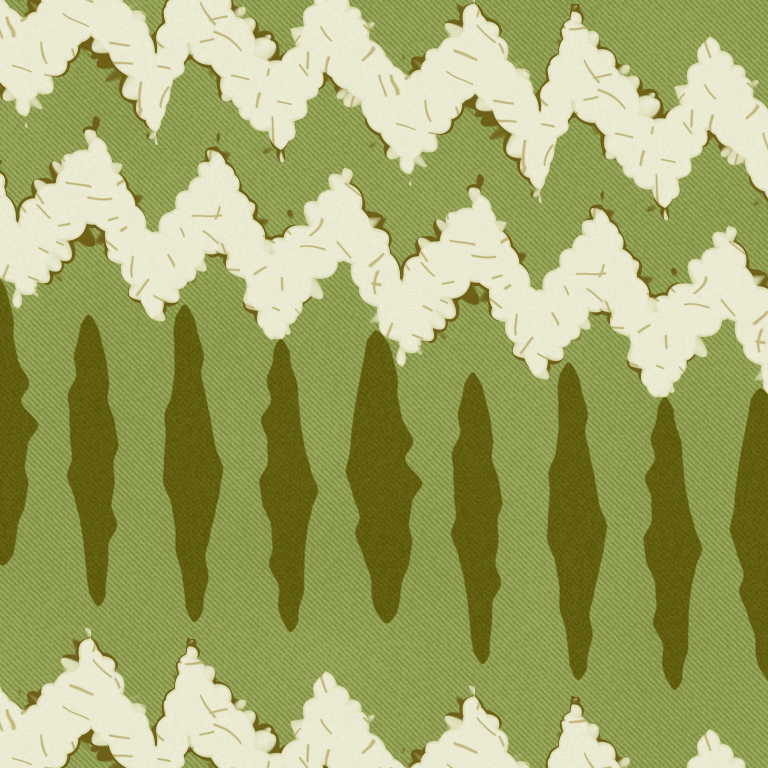
Give the GLSL for this pattern, as a Shadertoy shader.

```glsl
const float PERIOD = 0.5;     // width of one repeat
const float DROP = 0.902;     // height of one repeat
const float SLANT = 0.151;    // downward drift of every row
const float TAU = 6.2831853;

float hash(vec2 p) {
    vec3 q = fract(p.xyx * 0.1031);
    q += dot(q, q.yzx + 33.33);
    return fract((q.x + q.y) * q.z);
}

vec2 hash2(vec2 p) {
    return vec2(hash(p), hash(p + 57.0));
}

// Value noise that repeats after `wrap` cells across
float noise(vec2 p, float wrap) {
    vec2 i = floor(p), f = fract(p);
    f = f * f * (3.0 - 2.0 * f);
    float x0 = mod(i.x, wrap), x1 = mod(i.x + 1.0, wrap);
    float low = mix(hash(vec2(x0, i.y)), hash(vec2(x1, i.y)), f.x);
    float high = mix(hash(vec2(x0, i.y + 1.0)), hash(vec2(x1, i.y + 1.0)), f.x);
    return mix(low, high, f.y);
}

// Distance to the nearest scattered point, in cells
float lobes(vec2 p, float wrap) {
    vec2 cell = floor(p);
    float nearest = 2.0;
    for (int y = -1; y <= 1; y++)
    for (int x = -1; x <= 1; x++) {
        vec2 id = cell + vec2(x, y);
        vec2 point = id + hash2(vec2(mod(id.x, wrap), id.y + 40.0));
        nearest = min(nearest, length(p - point));
    }
    return nearest;
}

// Distance to short strokes at random angles, in cells
float strokes(vec2 p, float wrap) {
    vec2 cell = floor(p);
    float nearest = 2.0;
    for (int y = -1; y <= 1; y++)
    for (int x = -1; x <= 1; x++) {
        vec2 id = cell + vec2(x, y);
        vec2 key = vec2(mod(id.x, wrap), id.y + 90.0);
        vec2 rel = p - id - hash2(key);
        float angle = TAU * hash(key + 13.0);
        vec2 dir = vec2(cos(angle), sin(angle));
        float reach = 0.08 + 0.36 * hash(key + 29.0);
        nearest = min(nearest, length(rel - dir * clamp(dot(rel, dir), -reach, reach)));
    }
    return nearest;
}

// Zigzag height: 0 at valleys, 1 at peaks
float zigzag(float u, vec3 valleys, vec3 peaks) {
    u = valleys.x + mod(u - valleys.x, PERIOD);
    vec3 ends = vec3(valleys.yz, valleys.x + PERIOD);
    float height = 0.0;
    for (int i = 0; i < 3; i++) {
        float rise = (u - valleys[i]) / (peaks[i] - valleys[i]);
        float fall = (ends[i] - u) / (ends[i] - peaks[i]);
        height = max(height, min(rise, fall));
    }
    return height;
}

float garland(vec2 q, float middle, vec3 valleys, vec3 peaks) {
    float centre = middle + 0.058 * (1.0 - 2.0 * zigzag(q.x, valleys, peaks));
    return (abs(q.y - centre) - 0.061) * 0.55;
}

// Both white rows with a leafy edge
float blossom(vec2 q) {
    float upper = garland(q, 0.026, vec3(0.034, 0.203, 0.366), vec3(0.118, 0.245, 0.424));
    float lower = garland(q, 0.272, vec3(0.023, 0.198, 0.354), vec3(0.124, 0.284, 0.448));
    return min(upper, lower) + 0.023 * (lobes(q * 40.0, 20.0) - 0.45);
}

// Four spindle trees per repeat
float trees(vec2 q) {
    float column = floor((q.x + 0.003) * 8.0 + 0.5);
    int kind = int(mod(column, 4.0));
    float middle = vec4(0.546, 0.581, 0.566, 0.576)[kind];
    float halfHeight = vec4(0.190, 0.189, 0.206, 0.190)[kind];
    float maxWidth = vec4(0.044, 0.034, 0.036, 0.034)[kind];
    float s = (q.y - middle) / halfHeight;
    float x = q.x + 0.003 - column * 0.125 - 0.006 * s;
    float taper = max(1.0 - abs(s), 0.0);
    float width = maxWidth * (0.25 + 0.75 * pow(taper, 0.9));
    float bump = noise(vec2(float(kind) * 2.0 + step(0.0, x), s * 7.0 + 20.0), 8.0);
    width += 0.018 * (bump - 0.5) * (1.0 - min(s * s, 1.0));
    width *= sqrt(min(taper * 12.0, 1.0));
    return max(abs(x) - width, (abs(s) - 1.0) * halfHeight);
}

void mainImage(out vec4 fragColor, in vec2 fragCoord) {
    float px = 1.0 / iResolution.y;
    vec2 p = vec2(fragCoord.x, iResolution.y - fragCoord.y) * px;
    vec2 q = vec2(p.x, mod(p.y - SLANT * p.x + 0.108, DROP) - 0.108);

    // Twill cloth
    float twill = 0.5 + 0.5 * sin(TAU * 130.0 * (p.x - p.y));
    float grain = hash(floor(p * 380.0)) - 0.5;
    float blotch = noise(p * 7.0, 64.0) - 0.5;
    float weave = clamp(twill + 0.5 * grain + 0.3 * blotch, 0.0, 1.0);
    vec3 color = mix(vec3(0.50, 0.56, 0.26), vec3(0.61, 0.67, 0.37), weave);

    // Dark trees
    vec3 olive = vec3(0.38, 0.37, 0.06) + 0.03 * (weave - 0.5) + 0.03 * grain;
    color = mix(color, olive, smoothstep(px, -px, trees(q)));

    // Broken brown rim and white blossom
    float d = blossom(q);
    float rim = 0.006 * smoothstep(0.5, 0.75, noise(q * 28.0, 14.0));
    color = mix(color, vec3(0.43, 0.38, 0.09), smoothstep(px, -px, d - rim) * step(0.0005, rim));
    vec3 white = mix(vec3(0.92, 0.92, 0.83), vec3(0.85, 0.85, 0.68), smoothstep(-0.007, 0.0, d));
    white += 0.02 * grain;

    // Tan veins
    vec2 bend = 0.35 * vec2(noise(q * 30.0, 15.0), noise(q * 30.0 + 9.0, 15.0));
    float vein = strokes(q * 24.0 + bend, 12.0) / 24.0 - 0.0014;
    white = mix(white, vec3(0.72, 0.67, 0.40), 0.85 * smoothstep(px, -px, vein));
    color = mix(color, white, smoothstep(px, -px, d));

    fragColor = vec4(color, 1.0);
}
```
